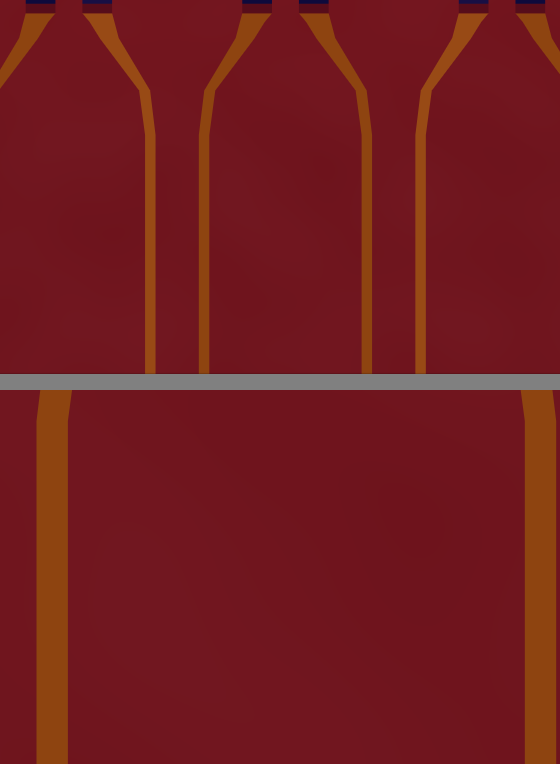
Top: the whole. Bottom: its middle third, enlarged.
Reproduce this pattern procedurally as a WebGL 2 fragment shader.

```glsl
#version 300 es
precision highp float;
// Maroon panels with ochre bands that flare into capped necks at the top.
// Each repeat is mirrored about its axis; two polylines bound the band,
// and faint gradient noise varies the ground.

uniform vec2 u_resolution;
out vec4 fragColor;

// Layout: canvas height is 1, canvas width is ASPECT
const float ASPECT = 1.5;
const float PERIOD = 0.58;
const float FIRST_AXIS = 0.1846;
const float CAP_INNER = 0.0361;
const float CAP_OUTER = 0.1157;
const float CAP_DEPTH = 0.0355;
const float NAVY_DEPTH = 0.0100;
const float RIM_HEIGHT = 0.0030;

// Colours and wear
const vec3 MAROON = vec3(0.438, 0.083, 0.118);
const vec3 OCHRE = vec3(0.555, 0.268, 0.062);
const vec3 OCHRE_LIGHT = vec3(0.598, 0.292, 0.082);
const vec3 CAP_MAROON = vec3(0.340, 0.050, 0.100);
const vec3 NAVY = vec3(0.055, 0.040, 0.235);
const vec3 NAVY_LIGHT = vec3(0.095, 0.060, 0.265);
const float WEAR = 0.014;
const float WEAR_SCALE = 4.0;
const float TOP_WARMTH = 0.012;

// Band edges as (distance from axis, depth from top)
const int POINTS = 6;
const vec2 INNER[POINTS] = vec2[](
    vec2(0.0361, 0.0355), vec2(0.0557, 0.0590), vec2(0.0835, 0.1035),
    vec2(0.1880, 0.2420), vec2(0.2040, 0.3610), vec2(0.2040, 1.0));
const vec2 OUTER[POINTS] = vec2[](
    vec2(0.1157, 0.0355), vec2(0.1245, 0.0683), vec2(0.1333, 0.1016),
    vec2(0.2175, 0.2420), vec2(0.2320, 0.3610), vec2(0.2320, 1.0));

// Signed distance to the polyline at this depth, positive away from the axis
float edgeDistance(vec2 q, vec2 points[POINTS]) {
    vec2 a = points[0];
    vec2 b = points[1];
    for (int i = 1; i < POINTS - 1; i++) {
        if (q.y > points[i].y) {
            a = points[i];
            b = points[i + 1];
        }
    }
    vec2 along = normalize(b - a);
    return dot(q - a, vec2(along.y, -along.x));
}

vec2 hashGradient(vec2 cell) {
    float h = fract(sin(dot(cell, vec2(127.1, 311.7))) * 43758.5);
    return vec2(cos(6.2832 * h), sin(6.2832 * h));
}

float gradientNoise(vec2 p) {
    vec2 i = floor(p);
    vec2 f = p - i;
    vec2 u = f * f * f * (f * (f * 6.0 - 15.0) + 10.0);
    vec2 e = vec2(1.0, 0.0);
    float low = mix(dot(hashGradient(i), f),
                    dot(hashGradient(i + e.xy), f - e.xy), u.x);
    float high = mix(dot(hashGradient(i + e.yx), f - e.yx),
                     dot(hashGradient(i + e.xx), f - e.xx), u.x);
    return mix(low, high, u.y);
}

// Antialiased step for a signed distance
float coverage(float d, float pixel) {
    return clamp(d / pixel + 0.5, 0.0, 1.0);
}

void main() {
    vec2 p = gl_FragCoord.xy / u_resolution * vec2(ASPECT, 1.0);
    float pixel = max(ASPECT / u_resolution.x, 1.0 / u_resolution.y);

    // Fold into one mirrored repeat; q is (distance from axis, depth)
    float repeatIndex = floor((p.x - FIRST_AXIS) / PERIOD + 0.5);
    float offset = p.x - FIRST_AXIS - repeatIndex * PERIOD;
    vec2 q = vec2(abs(offset), 1.0 - p.y);

    // Every third band is lighter
    float bandIndex = 2.0 * repeatIndex + step(0.0, offset);
    float lighter = 1.0 - step(0.5, abs(mod(bandIndex, 3.0) - 1.0));

    // Ground
    vec3 color = MAROON + WEAR * gradientNoise(p * WEAR_SCALE);
    color.r += TOP_WARMTH * smoothstep(0.5, 1.0, p.y);

    // Flared band below the cap
    float belowCap = coverage(q.y - CAP_DEPTH, pixel);
    float band = coverage(edgeDistance(q, INNER), pixel)
               * coverage(-edgeDistance(q, OUTER), pixel) * belowCap;
    color = mix(color, mix(OCHRE, OCHRE_LIGHT, lighter), band);

    // Two-tone cap
    float cap = coverage(q.x - CAP_INNER, pixel)
              * coverage(CAP_OUTER - q.x, pixel) * (1.0 - belowCap);
    vec3 navy = mix(NAVY, NAVY_LIGHT, lighter);
    vec3 capColor = mix(CAP_MAROON, navy, coverage(NAVY_DEPTH - q.y, pixel));
    color = mix(color, capColor, cap);

    // Thin shaded rim along the bottom
    color *= 1.0 - 0.15 * coverage(RIM_HEIGHT - p.y, pixel);
    fragColor = vec4(color, 1.0);
}
```
